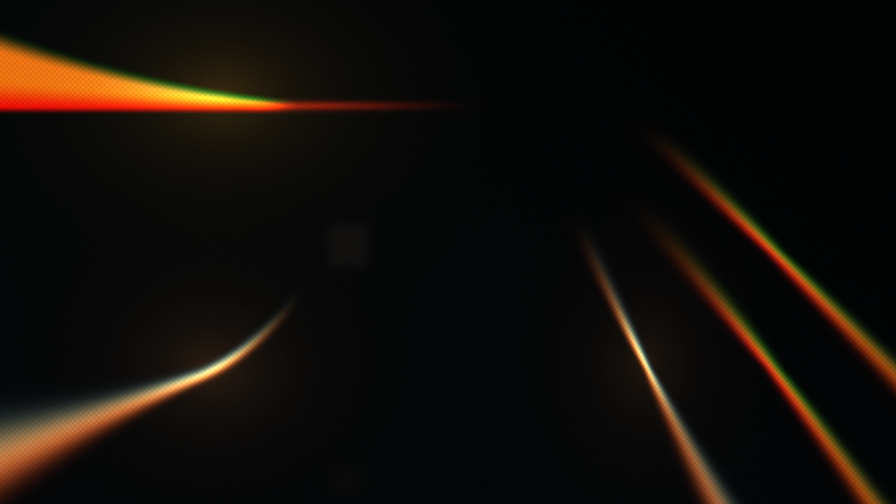
Write a Shadertoy shader that draws this background.

```glsl
// Streaks of warm light on a near-black field, as if split by a prism.
// Each ray is a curve with a soft cross-section whose red, green and blue
// parts are shifted apart; glows, faint ghosts and a fine mesh are added.

const vec3 BASE = vec3(0.012, 0.020, 0.026);
const vec3 ORANGE = vec3(0.90, 0.42, 0.05);
const vec3 YELLOW = vec3(1.00, 0.86, 0.28);
const vec3 TAN = vec3(0.74, 0.46, 0.27);
const vec3 CREAM = vec3(1.00, 0.84, 0.56);
const vec3 EMBER = vec3(0.80, 0.40, 0.07);
const vec3 TAIL_RED = vec3(0.55, 0.07, 0.02);
const vec3 OLIVE_GLOW = vec3(0.22, 0.15, 0.035);
const vec3 BROWN_GLOW = vec3(0.17, 0.10, 0.045);
const vec3 GHOST = vec3(0.042, 0.034, 0.028);

const vec3 SOFT_SPLIT = vec3(-0.25, 0.0, 0.20);
const vec3 WIDE_SPLIT = vec3(-0.30, 0.35, 0.10);
const float BEAM_BOTTOM = 0.778;
const float BEAM_END = 0.60;
const float MESH_PITCH = 0.0105;
const float MESH_DEPTH = 0.07;
const float GRAIN = 0.006;

float hash(vec2 p) {
    return fract(sin(dot(p, vec2(127.1, 311.7))) * 43758.5);
}

float bump(float x, float center, float width) {
    float q = (x - center) / width;
    return exp(-q * q);
}

// Cross-section of a ray, with the channels shifted by split
vec3 spectrum(float d, float width, vec3 split) {
    vec3 q = d / width - split;
    return exp(-q * q);
}

float glow(vec2 p, vec2 center, vec2 stretch) {
    return exp(-length((p - center) * stretch));
}

// Softly edged rectangle
float ghost(vec2 p, vec2 center, vec2 size, float blur) {
    vec2 edge = 1.0 - smoothstep(size - blur, size + blur, abs(p - center));
    return edge.x * edge.y;
}

// Flat-bottomed beam that narrows to a bright tip and a red tail
vec3 taperedBeam(vec2 p) {
    float h = 0.012 + 0.14 * pow(max(1.0 - p.x / BEAM_END, 0.0), 1.6);
    vec3 v = vec3(p.y - BEAM_BOTTOM);
    vec3 rise = smoothstep(vec3(-0.006, 0.0, 0.008),
                           vec3(0.012, 0.02 + 0.3 * h, 0.024 + 0.5 * h), v);
    vec3 fall = 1.0 - smoothstep(vec3(0.75 * h), h + vec3(0.010, 0.018, 0.014), v);
    vec3 color = mix(ORANGE, YELLOW, bump(p.x, 0.45, 0.17));
    vec3 body = color * rise * fall * (1.0 - smoothstep(0.50, BEAM_END, p.x));
    float fade = smoothstep(0.46, 0.56, p.x) * (1.0 - smoothstep(0.52, 0.98, p.x));
    return body + TAIL_RED * fade * bump(p.y, 0.790, 0.009);
}

// Broad ray that tightens, then bends upward
vec3 bentRay(vec2 p) {
    float bend = max(p.x - 0.39, 0.0);
    float curve = 0.102 + 0.385 * p.x + 2.0 * bend * bend;
    float slope = 0.385 + 4.0 * bend;
    float d = (p.y - curve) / sqrt(1.0 + slope * slope);
    float width = 0.010 + 0.047 * pow(max(1.0 - p.x / 0.42, 0.0), 1.5);
    vec3 color = mix(TAN, CREAM, bump(p.x, 0.42, 0.11));
    return color * spectrum(d, width, SOFT_SPLIT) * (1.0 - smoothstep(0.42, 0.61, p.x));
}

// Steep ray pinched at its focus
vec3 pinchedRay(vec2 p) {
    float d = 0.88 * (p.x - (1.431 - 0.58 * p.y + 0.14 * p.y * p.y));
    float width = 0.006 + 0.065 * max(0.27 - p.y, 0.0) + 0.035 * max(p.y - 0.27, 0.0);
    vec3 color = mix(TAN * 0.78, CREAM, bump(p.y, 0.29, 0.075));
    return color * spectrum(d, width, SOFT_SPLIT) * (1.0 - smoothstep(0.29, 0.58, p.y));
}

// Thin prismatic ray x = a + b*y + c*y*y, brightest at height focus
vec3 prismRay(vec2 p, vec3 curve, float focus, float top) {
    float slope = curve.y + 2.0 * curve.z * p.y;
    float d = (p.x - dot(curve, vec3(1.0, p.y, p.y * p.y))) / sqrt(1.0 + slope * slope);
    float width = 0.010 + 0.035 * max(focus - p.y, 0.0) + 0.045 * max(p.y - focus, 0.0);
    float strength = mix(0.70, 1.0, bump(p.y, focus, 0.13));
    vec3 split = mix(SOFT_SPLIT, WIDE_SPLIT, bump(p.y, focus, 0.17));
    return EMBER * strength * spectrum(d, width, split) * (1.0 - smoothstep(focus, top, p.y));
}

void mainImage(out vec4 fragColor, in vec2 fragCoord) {
    vec2 p = fragCoord / iResolution.y;

    // Rays
    vec3 light = taperedBeam(p) + bentRay(p) + pinchedRay(p);
    light += prismRay(p, vec3(1.736, -0.73, -0.08), 0.27, 0.62);
    light += prismRay(p, vec3(2.037, -1.0, 0.0), 0.50, 0.77);

    // Fine mesh seen only inside the light
    vec2 mesh = sin(p * 6.2832 / MESH_PITCH);
    light *= 1.0 + MESH_DEPTH * mesh.x * mesh.y;

    // Halos and ghosts
    light += OLIVE_GLOW * glow(p, vec2(0.44, 0.81), vec2(7.0, 10.0));
    light += BROWN_GLOW * glow(p, vec2(0.42, 0.27), vec2(9.0, 11.0));
    light += BROWN_GLOW * 0.7 * glow(p, vec2(1.28, 0.28), vec2(13.0, 10.0));
    light += GHOST * ghost(p, vec2(0.69, 0.512), vec2(0.038, 0.042), 0.018);
    light += GHOST * 0.4 * ghost(p, vec2(0.69, 0.045), vec2(0.035, 0.03), 0.03);

    // Field, a little darker toward the upper right
    vec3 field = BASE * (1.0 - 0.5 * smoothstep(1.2, 2.6, p.x + p.y));
    float grain = GRAIN * (hash(floor(p * 288.0)) - 0.5);
    fragColor = vec4(clamp(field + light + grain, 0.0, 1.0), 1.0);
}
```
